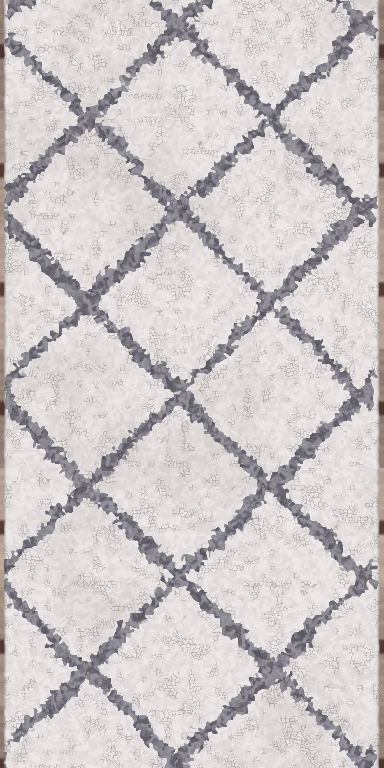
Reproduce this pattern procedurally as a WebGL 2 fragment shader.

```glsl
#version 300 es
precision highp float;
// Shag runner rug: pale pile with a ragged grey diamond lattice, on a wooden floor.

#define PITCH 0.479             // diamond width and height, in canvas widths
#define NODE vec2(0.466, 0.974) // one crossing of the lattice
#define HALF_LINE 0.0165        // mean half width of a line
#define RAGGED 0.013            // scatter of tufts along line edges
#define TUFTS 105.0             // tufts across the canvas
#define RUG_LEFT 0.011
#define RUG_RIGHT 0.987

uniform vec2 u_resolution;
out vec4 fragColor;

const vec3 CREAM = vec3(0.925, 0.908, 0.905);
const vec3 SHADED = vec3(0.79, 0.77, 0.76);
const vec3 SLATE = vec3(0.57, 0.56, 0.595);
const vec3 CHARCOAL = vec3(0.39, 0.38, 0.425);
const vec3 WOOD = vec3(0.66, 0.58, 0.53);
const vec3 DARK_WOOD = vec3(0.27, 0.16, 0.14);

vec2 hash2(vec2 p) {
    vec3 q = fract(p.xyx * vec3(0.1031, 0.1030, 0.0973));
    q += dot(q, q.yzx + 33.33);
    return fract((q.xx + q.yz) * q.zy);
}

float noise(vec2 p) {
    vec2 i = floor(p), f = fract(p);
    f = f * f * (3.0 - 2.0 * f);
    return mix(mix(hash2(i).x, hash2(i + vec2(1, 0)).x, f.x),
               mix(hash2(i + vec2(0, 1)).x, hash2(i + vec2(1, 1)).x, f.x), f.y);
}

// Distance to the nearest line of one diagonal family
float lineDistance(float s) {
    return abs(fract(s / PITCH + 0.5) - 0.5) * PITCH * 0.7071;
}

// Dyed yarn coverage at a tuft: wandering lines of uneven width
float lattice(vec2 p, vec2 scatter) {
    vec2 wander = vec2(noise(p * 13.0), noise(p * 13.0 + 40.0)) - 0.5;
    vec2 q = p - NODE + wander * 0.018 + (scatter - 0.5) * RAGGED;
    float rising = lineDistance(q.x - q.y);
    float falling = lineDistance(q.x + q.y);
    float clumps = noise(p * 36.0 + 7.0) - 0.5;
    float base = HALF_LINE + clumps * 0.013;
    float widthA = base + (noise(p * 7.0 + 19.0) - 0.5) * 0.014;
    float widthB = base + (noise(p * 7.0 + 83.0) - 0.5) * 0.014;
    float d = min(rising - widthA, falling - widthB);
    float inside = step(RUG_LEFT + 0.003, p.x) * step(p.x, RUG_RIGHT - 0.012);
    return (1.0 - smoothstep(-0.002, 0.002, d)) * inside;
}

vec3 pile(vec2 p) {
    // Bend the tuft grid so that the yarn looks curly
    vec2 curl = vec2(noise(p * 60.0), noise(p * 60.0 + 31.0)) - 0.5;
    vec2 g = p * TUFTS + curl * 1.4;
    vec2 cell = floor(g);
    float ink = 0.0, tone = 0.0, total = 0.0, near1 = 9.0, near2 = 9.0;
    for (int j = -1; j <= 1; j++) {
        for (int i = -1; i <= 1; i++) {
            vec2 id = cell + vec2(i, j);
            vec2 rnd = hash2(id);
            vec2 center = id + 0.15 + 0.7 * rnd;
            float d = length(g - center);
            float weight = exp(-7.0 * d * d);
            ink += weight * lattice(center / TUFTS, hash2(id + 57.0));
            tone += weight * hash2(id + 91.0).x;
            total += weight;
            near2 = min(near2, max(near1, d));
            near1 = min(near1, d);
        }
    }
    ink = smoothstep(0.2, 0.8, ink / total);
    tone /= total;

    // Dark gaps open between some of the tufts
    float gap = 1.0 - smoothstep(0.0, 0.28, near2 - near1);
    gap *= smoothstep(0.48, 0.8, noise(p * 48.0 + 11.0));

    // Broad worn patches
    float wear = noise(p * 5.0 + 3.0) * 0.6 + noise(p * 17.0) * 0.4;
    float shade = tone * 0.5 + smoothstep(0.4, 0.85, wear) * 0.3 - 0.08;
    vec3 pale = mix(CREAM, SHADED, clamp(shade, 0.0, 1.0)) * (1.0 - 0.21 * gap);
    vec3 dyed = mix(SLATE, CHARCOAL, smoothstep(0.25, 0.9, tone)) * (1.0 - 0.18 * gap);
    dyed += 0.09 * (noise(p * 150.0) - 0.5);
    return mix(pale, dyed, ink);
}

vec3 floorBoards(vec2 p) {
    float row = p.y / 0.31 + 0.48;
    float seam = 1.0 - smoothstep(0.04, 0.08, abs(fract(row) - 0.5));
    float grain = noise(vec2(p.x * 20.0, p.y * 90.0));
    vec3 board = WOOD * (0.75 + 0.3 * hash2(vec2(floor(row), 5.0)).x + 0.15 * grain);
    return mix(board, DARK_WOOD, seam * 0.85);
}

void main() {
    vec2 p = gl_FragCoord.xy / u_resolution.x;
    float pixel = 1.0 / u_resolution.x;
    float edge = min(p.x - RUG_LEFT, RUG_RIGHT - p.x) + (noise(p * 70.0) - 0.5) * 0.003;

    // Bound edge: a slim shadow where the pile rolls over
    vec3 rug = pile(p) * mix(0.8, 1.0, smoothstep(0.0, 0.008, edge));
    vec3 color = mix(floorBoards(p), rug, smoothstep(-pixel, pixel, edge));
    fragColor = vec4(color, 1.0);
}
```
